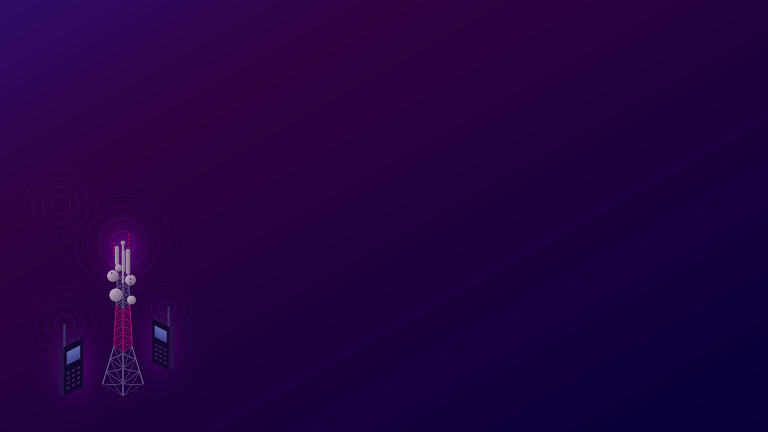
This background is drawn by a WebGL 2 fragment shader. Its source:

```glsl
#version 300 es
precision highp float;
// A dim violet diagonal gradient with a small isometric radio mast at lower left,
// two handsets and faint signal rings. All shapes are distance functions laid out
// in scene units, with the canvas height spanning UNITS and the origin lower left.
uniform vec2 u_resolution;
out vec4 outColor;

#define UNITS 432.0
#define RIDGE 0.27
#define RING_ALPHA 0.17
#define GLOW 0.32
#define MAST_X 123.0
#define INDIGO vec3(0.19, 0.04, 0.40)
#define PLUM vec3(0.18, 0.003, 0.247)
#define NAVY vec3(0.025, 0.0, 0.22)
#define STEEL vec3(0.42, 0.44, 0.57)
#define MAGENTA vec3(0.68, 0.06, 0.48)
#define PEARL vec3(0.68, 0.60, 0.71)

float pixelSize;

// Coverage of a shape from its signed distance
float cover(float d) {
  return 1.0 - smoothstep(-0.5 * pixelSize, 0.5 * pixelSize, d);
}

float boxDistance(vec2 p, vec2 center, vec2 halfSize) {
  vec2 d = abs(p - center) - halfSize;
  return length(max(d, 0.0)) + min(max(d.x, d.y), 0.0);
}

// Upright capsule from height y0 to y1
float postDistance(vec2 p, float x, float y0, float y1, float radius) {
  return length(p - vec2(x, clamp(p.y, y0, y1))) - radius;
}

float glow(vec2 p, vec2 center, vec2 size) {
  vec2 d = (p - center) / size;
  return exp(-dot(d, d));
}

vec3 background(vec2 uv) {
  float t = 0.5 * (uv.x + 1.0 - uv.y);
  vec3 color = mix(INDIGO, PLUM, smoothstep(0.0, 1.0, t / RIDGE) * 0.4 + 0.6 * min(t / RIDGE, 1.0));
  return mix(color, NAVY, clamp((t - RIDGE) / (1.0 - RIDGE), 0.0, 1.0));
}

// Concentric rings that fade outward; source = center, spacing, count
float rings(vec2 p, vec4 source) {
  float r = length(p - source.xy);
  float index = clamp(floor(r / source.z + 0.5), 1.0, source.w);
  return cover(abs(r - index * source.z) - 0.4) * (1.15 - index / (source.w + 1.0));
}

float mastHalfWidth(float y) {
  float w = mix(20.5, 9.0, clamp((y - 48.0) / 38.0, 0.0, 1.0));
  return w - 3.0 * smoothstep(86.0, 148.0, y);
}

// Two visible lattice faces with crossed braces
vec3 drawMast(vec3 color, vec2 p) {
  float w = mastHalfWidth(p.y);
  float side = abs(p.x - MAST_X);
  float height = p.y + 0.6 * max(w - side, 0.0);
  w = mastHalfWidth(height);
  float u = side / w;
  float cell = height < 86.0 ? 12.67 : 8.2;
  float c = fract((height - 86.0) / cell);
  float brace = abs(abs(u - 0.5) - abs(c - 0.5)) * w * 0.7;
  float rung = min(c, 1.0 - c) * cell;
  float leg = min(u, abs(1.0 - u)) * w;
  float inside = cover(side - w - 0.6) * step(48.0, height) * step(height, 160.0);
  float lines = max(cover(leg - 0.65), 0.75 * cover(min(brace, rung) - 0.4));
  float painted = smoothstep(85.0, 87.0, height) * (1.0 - smoothstep(126.0, 128.0, height));
  color = mix(color, MAGENTA * 0.5, inside * painted * 0.35);
  return mix(color, mix(STEEL, MAGENTA, painted), inside * lines * 0.85);
}

// Panels, dishes and signal lamps at the mast head
vec3 drawAntennas(vec3 color, vec2 p) {
  vec4 panels[4] = vec4[4](vec4(123, 150, 188, 1.2), vec4(117, 169, 184, 2.2),
    vec4(128, 160, 181, 2.3), vec4(123.5, 162, 180, 1.8));
  for (int i = 0; i < 4; i++) {
    vec4 s = panels[i];
    float shade = 0.85 - 0.15 * clamp((p.x - s.x) / s.w, -1.0, 1.0);
    color = mix(color, PEARL * shade, cover(postDistance(p, s.x, s.y, s.z, s.w)));
  }
  vec3 dishes[6] = vec3[6](vec3(123, 189, 2.3), vec3(118.5, 164, 3.6), vec3(113, 156, 5.8),
    vec3(130.5, 152, 5.4), vec3(116, 137, 6.6), vec3(131.5, 132, 4.4));
  for (int i = 0; i < 6; i++) {
    vec2 q = (p - dishes[i].xy) / dishes[i].z;
    float shade = 0.87 + 0.17 * clamp(q.y - q.x, -1.0, 1.0);
    color = mix(color, PEARL * shade, cover((length(q) - 1.0) * dishes[i].z));
  }
  for (int i = 0; i < 4; i++) {
    float k = float(i);
    float x = MAST_X + (mod(k, 2.0) < 0.5 ? 6.0 : -9.0) * (i < 2 ? 1.0 : 1.25);
    float top = i < 2 ? 197.0 - 8.0 * k : 171.0 - 10.0 * (3.0 - k);
    float step4 = clamp(floor((top - p.y) / 4.0 + 0.5), 0.0, 3.0);
    float lamp = cover(length(p - vec2(x, top - 4.0 * step4)) - 0.9);
    color = mix(color, i < 2 ? vec3(0.70, 0.03, 0.25) : vec3(0.42, 0.04, 0.55), lamp * 0.8);
  }
  return color;
}

// Isometric handset; facing = 1 or -1 mirrors it
vec3 drawHandset(vec3 color, vec2 p, vec2 corner, float facing, float size) {
  vec2 q = (p - corner) / size * vec2(facing, 1.0);
  color = mix(color, vec3(0.24, 0.18, 0.38), cover(postDistance(q, 0.5, 48.0, 71.0, 1.2) * size));
  float knobX = 8.0 + 6.0 * step(11.0, q.x);
  color = mix(color, vec3(0.17, 0.09, 0.29), cover(postDistance(q, knobX, 50.0, 57.0, 1.6) * size));
  vec2 flank = q - vec2(0.0, -0.45 * q.x);
  color = mix(color, vec3(0.16, 0.06, 0.29), cover(boxDistance(flank, vec2(-3, 24.5), vec2(3, 24.5)) * size));
  q.y -= 0.5 * q.x;
  color = mix(color, vec3(0.075, 0.025, 0.18), cover(boxDistance(q, vec2(9.5, 24.5), vec2(9.5, 24.5)) * size));
  vec3 glass = mix(vec3(0.24, 0.25, 0.55), vec3(0.38, 0.42, 0.68), clamp((q.y - 29.0) / 14.0, 0.0, 1.0));
  color = mix(color, glass, cover(boxDistance(q, vec2(9.5, 36), vec2(6.8, 6.5)) * size));
  vec2 key = clamp(floor((q - vec2(4.5, 6)) / 5.0 + 0.5), vec2(0), vec2(2, 3));
  float keys = boxDistance(q, vec2(4.5, 6) + 5.0 * key, vec2(1.5, 1.0));
  return mix(color, vec3(0.25, 0.15, 0.42), cover(keys * size) * 0.85);
}

void main() {
  pixelSize = UNITS / u_resolution.y;
  vec2 p = gl_FragCoord.xy * pixelSize;
  vec3 color = background(gl_FragCoord.xy / u_resolution);

  // Soft halos and signal rings
  float halo = glow(p, vec2(MAST_X, 181), vec2(19, 24)) + 0.7 * glow(p, vec2(74, 66), vec2(21, 29))
    + 0.7 * glow(p, vec2(160, 88), vec2(19, 27));
  color += GLOW * halo * vec3(0.55, 0.04, 0.62);
  vec4 sources[5] = vec4[5](vec4(61, 227, 9, 4), vec4(MAST_X, 189, 12, 5), vec4(65, 108, 9.5, 4),
    vec4(167, 124, 8, 3), vec4(MAST_X, 46, 7, 3));
  for (int i = 0; i < 5; i++) color += RING_ALPHA * rings(p, sources[i]) * vec3(0.5, 0.22, 0.62);

  color = drawMast(color, p);
  color = drawAntennas(color, p);
  color = drawHandset(color, p, vec2(64, 36), 1.0, 1.0);
  color = drawHandset(color, p, vec2(169, 62), -1.0, 0.88);
  outColor = vec4(color, 1.0);
}
```
